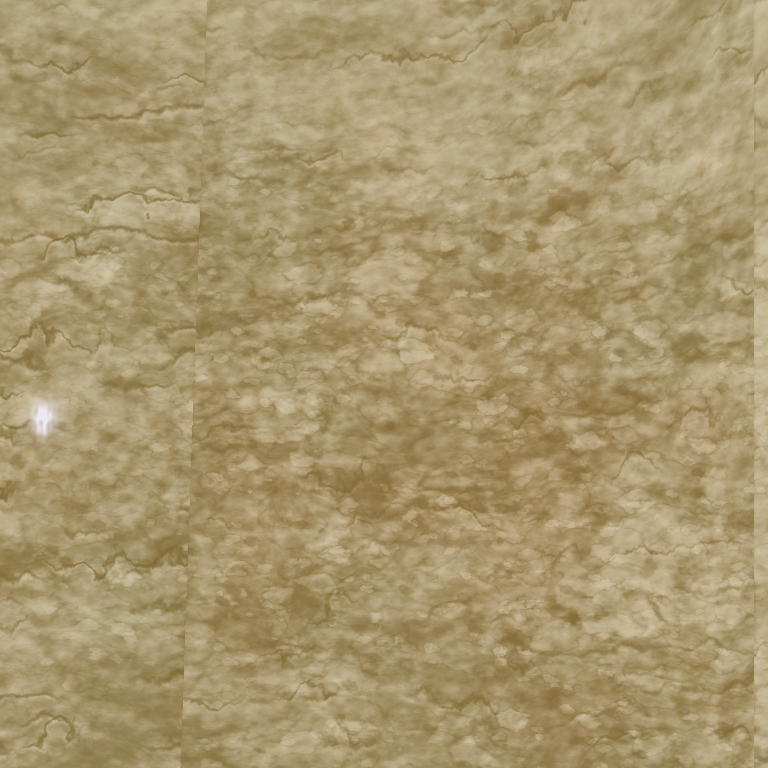
Write a Shadertoy shader that draws this texture.

```glsl
// Polished beige breccia marble: cloudy beds, pale stones, dark pockets, ragged cracks
vec2 hash2(vec2 p) {
    vec3 q = fract(p.xyx * vec3(0.1031, 0.1030, 0.0973));
    q += dot(q, q.yzx + 33.33);
    return fract((q.xx + q.yz) * q.zy);
}

float gradientNoise(vec2 p) {
    vec2 i = floor(p), f = p - i;
    vec2 u = f * f * f * (f * (f * 6.0 - 15.0) + 10.0);
    vec2 e = vec2(0, 1);
    float a = dot(hash2(i) * 2.0 - 1.0, f);
    float b = dot(hash2(i + e.yx) * 2.0 - 1.0, f - e.yx);
    float c = dot(hash2(i + e.xy) * 2.0 - 1.0, f - e.xy);
    float d = dot(hash2(i + e.yy) * 2.0 - 1.0, f - e.yy);
    return mix(mix(a, b, u.x), mix(c, d, u.x), u.y);
}

float fbm(vec2 p) {
    float sum = 0.0, amp = 0.5;
    for (int i = 0; i < 5; i++) {
        sum += amp * gradientNoise(p);
        p = mat2(1.9, 0.5, -0.5, 1.9) * p + 17.3;
        amp *= 0.52;
    }
    return sum;
}

// Scattered angular stones: positive is pale, negative is a dark pocket
float stones(vec2 p, float cells, float share) {
    p *= cells * vec2(1.0, 1.35);
    p += 0.6 * vec2(fbm(p * 1.6), fbm(p * 1.6 + 40.0));
    vec2 cell = floor(p);
    float tone = 0.0;
    for (int y = -1; y <= 1; y++)
    for (int x = -1; x <= 1; x++) {
        vec2 id = cell + vec2(x, y);
        vec2 kind = hash2(id + 71.0);
        if (kind.x > share) continue;
        vec2 q = p - id - 0.2 - 0.6 * hash2(id);
        float angle = (kind.y - 0.5) * 1.6;
        q = mat2(cos(angle), sin(angle), -sin(angle), cos(angle)) * q;
        float radius = 0.12 + 0.3 * hash2(id + 9.0).x;
        float d = max(abs(q.x) * 0.7 + abs(q.y) * 0.65, abs(q.y) * 1.15) - radius;
        float shade = kind.y > 0.85 ? -1.9 : 0.4 + 1.2 * kind.y;
        tone += shade * smoothstep(0.04, -0.06, d);
        tone -= 0.6 * exp(-pow((d - 0.05) / 0.05, 2.0));
    }
    return tone;
}

// Broken, mostly level cracks with a pale lower lip
float cracks(vec2 p, float rows) {
    float f = p.y * rows + 1.8 * fbm(p * vec2(5.0, 7.0)) + 1.1 * fbm(p * vec2(26.0, 18.0));
    float row = floor(f);
    float d = (fract(f) - 0.5) / rows;
    float present = smoothstep(0.06, 0.26, gradientNoise(vec2(p.x * 8.0 + row * 7.7, row * 3.37)));
    float width = 0.0016 + 0.0018 * present;
    return present * (1.0 * exp(-pow((d + 0.006) / 0.004, 2.0)) - 2.8 * exp(-pow(d / width, 2.0)));
}

void mainImage(out vec4 fragColor, in vec2 fragCoord) {
    vec2 uv = fragCoord / iResolution.xy;

    // Slabs: each samples its own part of the stone
    float leftSeam = uv.x - 0.235 - 0.035 * uv.y;
    float rightSeam = uv.x - 0.982;
    float leftSlab = smoothstep(0.001, -0.001, leftSeam);
    vec2 p = uv + (leftSeam < 0.0 ? vec2(3.7, 1.3) : vec2(0.0));
    p += rightSeam > 0.0 ? vec2(5.1, 2.4) : vec2(0.0);

    // Beds rise gently toward the upper right and ripple
    float rise = max(uv.x - 0.3, 0.0) * uv.y;
    p.y -= 0.35 * rise * rise;
    vec2 warp = vec2(fbm(p * 4.0 + 5.0), fbm(p * 4.0 + 31.0));
    vec2 q = p + 0.08 * warp;

    // Rubble zone through the centre and lower right
    vec2 fromCore = (uv - vec2(0.65, 0.41)) * vec2(1.9, 2.5);
    float core = exp(-dot(fromCore, fromCore));
    float rubble = clamp(0.1 + core + 0.35 * (1.0 - uv.y) + 1.4 * warp.x, 0.0, 1.0);

    // Tone in steps around the mean colour
    float tone = 3.9 * fbm(q * vec2(3.0, 6.0) + 3.0);
    tone += 3.4 * fbm(q * vec2(8.0, 20.0) + 11.0);
    tone += (2.6 + 1.6 * rubble) * fbm(q * vec2(24.0, 42.0) + 23.0);
    tone += (2.7 + 1.5 * rubble) * fbm(p * vec2(48.0, 74.0) + 47.0);
    tone -= 0.7 * smoothstep(0.05, 0.0, abs(fbm(q * vec2(11.0, 20.0) + 61.0))) * (0.3 + rubble);
    tone -= 1.6 * smoothstep(0.15, 0.25, fbm(q * vec2(8.0, 13.0) + 95.0));
    tone += stones(p, 9.0, 0.24) * (0.4 + 0.6 * rubble);
    tone += stones(p + 8.3, 22.0, 0.32) * (0.15 + 0.8 * rubble);
    tone += stones(p + 2.9, 46.0, 0.3) * (0.15 + 0.7 * rubble);
    tone += cracks(p, 17.0) * mix(0.75, 1.0, leftSlab);
    tone += cracks(p + 4.6, 31.0) * mix(0.5, 0.85, leftSlab);

    // Broad light: brighter upper right, deeper in the core and lower left
    tone += 0.15 + 0.8 * uv.x * uv.y - 0.6 * core - 0.45 * (1.0 - uv.x) * (1.0 - uv.y);
    tone -= 0.2 * exp(-pow(leftSeam / 0.002, 2.0));
    tone += 0.9 * smoothstep(-0.002, 0.004, rightSeam);
    tone = 3.0 * tanh(tone / 3.0);

    vec3 color = vec3(0.667, 0.603, 0.446) + tone * vec3(0.054, 0.061, 0.076);

    // Rusty stain in the core, faint olive elsewhere
    float rust = clamp(0.8 * core + 1.5 * fbm(q * 5.0 + 80.0), 0.0, 1.0);
    color += mix(vec3(-0.003, 0.002, 0.002), vec3(0.016, -0.006, -0.012), rust);

    // Lamp glint on the polish
    vec2 g = (uv - vec2(0.057, 0.455)) * vec2(1.2, 0.9);
    float glint = exp(-dot(g, g) / 0.0004) * (1.0 + 0.8 * gradientNoise(uv * vec2(150.0, 70.0)));
    color = mix(color, vec3(0.93, 0.91, 0.95), clamp(glint * 1.2, 0.0, 1.0));

    fragColor = vec4(clamp(color, 0.0, 1.0), 1.0);
}
```
